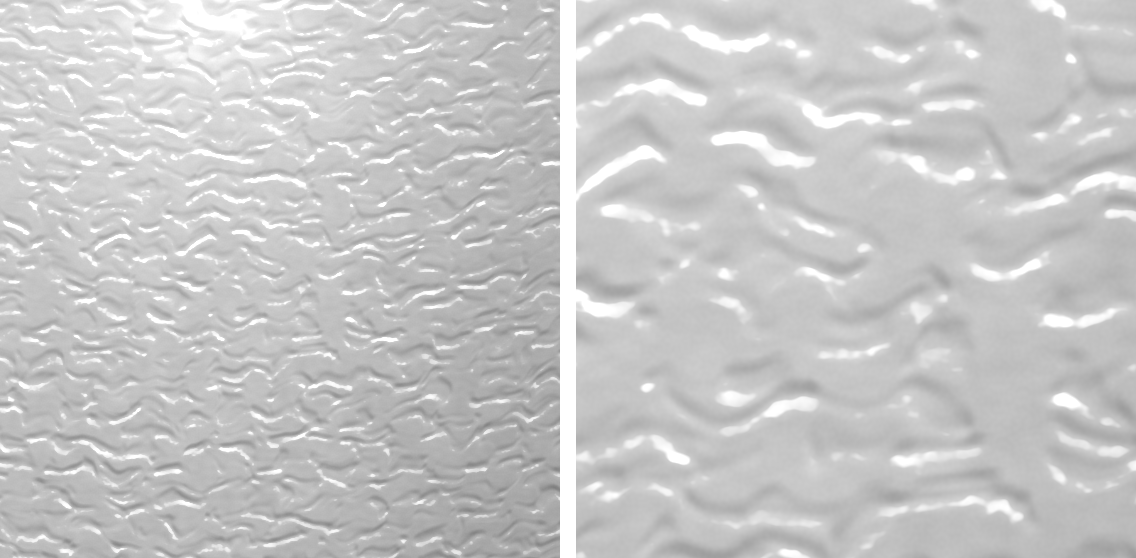
Left: the whole. Right: its middle third, enlarged.
Give the GLSL for this texture, as a WebGL 1 fragment shader.

```glsl
precision highp float;
uniform vec2 u_resolution;

#define RIPPLE_FREQ vec2(21.0, 43.0)
#define WARP 0.8
#define SLOPE_STEP 0.0038
#define SHADOW 0.15
#define SHEEN 0.12
#define GLINT 0.21
#define GLINT_EDGE 0.27
#define GRAIN 0.014
#define BASE_GRAY 0.722
#define LAMP vec2(0.36, 1.01)

vec2 hashGradient(vec2 cell) {
  float angle = 6.2832 * fract(sin(dot(cell, vec2(127.1, 311.7))) * 43758.545);
  return vec2(cos(angle), sin(angle));
}

// Gradient noise, roughly -0.7 to 0.7
float noise(vec2 p) {
  vec2 i = floor(p);
  vec2 f = p - i;
  vec2 u = f * f * f * (f * (f * 6.0 - 15.0) + 10.0);
  vec2 r = vec2(1.0, 0.0);
  float a = dot(hashGradient(i), f);
  float b = dot(hashGradient(i + r.xy), f - r.xy);
  float c = dot(hashGradient(i + r.yx), f - r.yx);
  float d = dot(hashGradient(i + r.xx), f - r.xx);
  return mix(mix(a, b, u.x), mix(c, d, u.x), u.y);
}

// Flat sheet with raised, wavy horizontal ripples
float sheetHeight(vec2 p) {
  p.y += 0.15 * p.x - 0.20 * p.x * p.x;
  vec2 q = p * RIPPLE_FREQ;
  q += WARP * vec2(noise(p * 23.0 + 7.3), 1.3 * noise(p * 18.0 + 31.7));
  float n = noise(q) + 0.3 * noise(q * 2.1 + 13.5);
  n += 0.12 * noise(p * 7.0 + 51.0);
  return smoothstep(-0.15, 0.56, n);
}

// Broad light falling off from the lamp toward the lower right
float ambientLight(vec2 p) {
  vec2 toLamp = p - LAMP;
  float d2 = dot(toLamp, toLamp);
  float light = BASE_GRAY + 0.07 * p.y - 0.075 * smoothstep(0.4, 1.0, p.x);
  light += 0.08 * exp(-4.0 * d2) + 0.08 * exp(-70.0 * d2);
  return light + 0.015 * noise(p * 6.0 + 3.0);
}

void main() {
  vec2 p = gl_FragCoord.xy / u_resolution.y;
  vec2 e = vec2(0.0010, SLOPE_STEP);
  float slope = sheetHeight(p + e) - sheetHeight(p - e);

  // Soft shading: upper flanks dark, lower flanks pale
  float gray = ambientLight(p);
  gray -= SHADOW * max(-slope, 0.0) * mix(1.15, 0.7, p.y);
  gray += SHEEN * max(slope, 0.0);

  // Broken highlights with pale fringes, weaker away from the lamp
  float breakup = 0.42 * noise(p * vec2(60.0, 100.0)) + 0.36 * noise(p * vec2(140.0, 180.0));
  float reach = exp(-1.6 * dot(p - LAMP, p - LAMP));
  float exposure = mix(-0.06, 0.04, reach) - 0.06 * smoothstep(0.5, 1.0, p.x);
  float glint = smoothstep(GLINT_EDGE, GLINT_EDGE + 0.36, slope + breakup + exposure);
  glint *= smoothstep(0.06, 0.26, slope);
  float sparkle = clamp(0.8 + 1.1 * noise(p * vec2(34.0, 60.0) + 9.0), 0.25, 1.3);
  gray += GLINT * glint * sparkle * mix(0.65, 1.0, reach);

  // Burst of glare right under the lamp
  float glare = exp(-60.0 * dot(p - LAMP, p - LAMP));
  gray += 0.16 * glare * smoothstep(-0.2, 0.4, noise(p * vec2(22.0, 34.0)) + slope);

  // Soft surface mottle and faint grain
  gray += 0.03 * noise(p * vec2(16.0, 28.0) + 4.0);
  gray += 0.025 * noise(p * vec2(60.0, 95.0) + 4.0);
  gray += GRAIN * noise(p * 330.0);
  gl_FragColor = vec4(vec3(clamp(gray, 0.0, 1.0)), 1.0);
}
```
